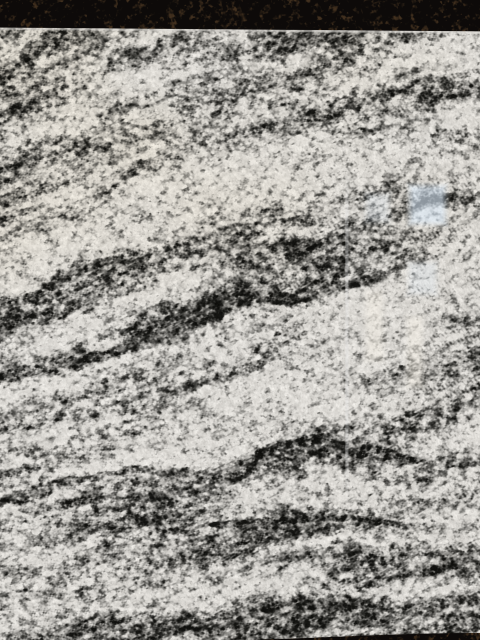
Reproduce this texture procedurally as a Shadertoy shader.

```glsl
// Polished grey-white granite slab with slanting, wavy dark veins.
// Stretched noise and a few curved bands set the mineral density; fine
// grain breaks it into specks. Soft window glints and a dark rim finish it.

float hash(vec2 p) {
    return fract(sin(dot(p, vec2(127.1, 311.7))) * 43758.5453);
}

float noise(vec2 p) {
    vec2 i = floor(p), f = fract(p);
    f = f * f * (3.0 - 2.0 * f);
    return mix(mix(hash(i), hash(i + vec2(1, 0)), f.x),
               mix(hash(i + vec2(0, 1)), hash(i + vec2(1, 1)), f.x), f.y);
}

// Three octaves, each turned so that no lattice direction shows
float grain(vec2 p) {
    mat2 turn = mat2(0.8, 0.6, -0.6, 0.8);
    float sum = 0.38 * noise(p);
    p = turn * p * 1.9 + 13.0;
    sum += 0.36 * noise(p);
    p = turn * p * 1.75 + 29.0;
    return sum + 0.26 * noise(p);
}

// Soft stripe of the given half width around offset zero
float band(float offset, float halfWidth) {
    return 1.0 - smoothstep(0.5, 1.4, abs(offset) / halfWidth);
}

// Fades in at a and out at b
float span(float x, float a, float b) {
    return smoothstep(a - 0.05, a + 0.05, x) * (1.0 - smoothstep(b - 0.05, b + 0.05, x));
}

// Soft upright rectangle of reflected light
float glint(vec2 p, vec2 centre, vec2 halfSize) {
    vec2 d = abs(p - centre) - halfSize;
    return 1.0 - smoothstep(-0.008, 0.008, max(d.x, d.y));
}

// Amount of dark mineral, about 0 in pale bands and 0.9 in veins
float density(vec2 p) {
    float x = p.x;
    float y = p.y + 0.045 * (noise(p * vec2(6, 9)) - 0.5)
                  + 0.018 * (noise(p * vec2(18, 28)) - 0.5)
                  + 0.008 * (noise(p * vec2(55, 75)) - 0.5);

    // Streaks follow the bent flow of the stone
    float flow = y - 0.38 * x + 0.2 * x * x;
    float streak = 0.42 * noise(vec2(x * 4.0, flow * 25.0))
                 + 0.34 * noise(vec2(x * 9.0, flow * 60.0) + 17.0)
                 + 0.24 * noise(vec2(x * 24.0, flow * 125.0) + 41.0);
    float d = 0.45 - 0.07 * smoothstep(0.6, 0.8, y) + 1.3 * (streak - 0.5);

    // Pale bands
    float pale = band(y - 0.58 - 0.55 * x + 0.48 * x * x, 0.045);
    pale = max(pale, band(y - 0.2 - 0.38 * x - 0.15 * x * x,
                          0.025 + 0.04 * smoothstep(0.05, 0.4, x)));
    pale = max(pale, band(y - 0.37 - 0.45 * x + 0.3 * x * x, 0.014));
    pale = max(pale, band(y - 0.24, 0.026) * span(x, 0.35, 0.64));
    pale = max(pale, band(y - 0.04 - 0.1 * x, 0.025) * span(x, 0.12, 0.5));
    d = mix(d, 0.16 + 0.2 * (streak - 0.5), 0.92 * pale);

    // Narrow dark veins
    float vein = 0.85 * band(y - 0.2 - 0.35 * x + 0.32 * x * x, 0.008);
    float arch = x - 0.5;
    vein = max(vein, band(y - 0.2 + 0.35 * arch * arch, 0.006) * span(x, 0.23, 0.65));
    vein = max(vein, 0.8 * band(y - 0.4 - 0.42 * x + 0.26 * x * x, 0.01) * span(x, 0.1, 0.58));
    vein = max(vein, 0.65 * band(y - 0.53 - 0.36 * x + 0.2 * x * x, 0.012) * span(x, 0.0, 0.5));
    return mix(d, 0.84, vein * (0.6 + 0.4 * streak));
}

vec3 granite(vec2 p) {
    // Specks lie slightly flattened along the flow
    vec2 g = mat2(0.96, -0.28, 0.28, 0.96) * p;
    float speck = grain(g * vec2(100, 125));
    float ink = density(p) + 1.5 * (speck - 0.5);
    float dark = pow(smoothstep(0.02, 1.08, ink), 1.1);
    vec3 stone = mix(vec3(0.87, 0.86, 0.84), vec3(0.07, 0.07, 0.06), dark);

    // Crystal mottle, strongest where the stone is pale
    float mottle = grain(p * 150.0 + 31.0) - 0.5;
    stone += 0.22 * mottle * (1.0 - 0.6 * dark);

    // Warm stain in the upper left
    float stain = noise(p * 9.0 + 5.0) * smoothstep(0.45, 0.7, p.y) * (1.0 - p.x);
    return stone * mix(vec3(1), vec3(1.01, 0.995, 0.96), stain);
}

vec3 darkRim(vec2 p) {
    float fleck = grain(p * 110.0);
    return mix(vec3(0.05, 0.04, 0.035), vec3(0.26, 0.19, 0.12), smoothstep(0.52, 0.85, fleck));
}

void mainImage(out vec4 fragColor, in vec2 fragCoord) {
    vec2 p = fragCoord / iResolution.y;
    vec3 color = granite(p);

    // Window reflections on the polish
    vec3 coolLight = vec3(0.88, 0.94, 1.0);
    vec3 warmLight = vec3(0.96, 0.94, 0.9);
    color = mix(color, coolLight, 0.6 * glint(p, vec2(0.668, 0.68), vec2(0.028, 0.03)));
    color = mix(color, coolLight, 0.25 * glint(p, vec2(0.59, 0.675), vec2(0.018, 0.022)));
    color = mix(color, coolLight, 0.25 * glint(p, vec2(0.66, 0.565), vec2(0.022, 0.025)));
    color = mix(color, warmLight, 0.5 * glint(p, vec2(0.585, 0.49), vec2(0.013, 0.055)));
    color = mix(color, warmLight, 0.5 * glint(p, vec2(0.648, 0.45), vec2(0.012, 0.055)));
    float streakLine = 1.0 - smoothstep(0.001, 0.004, abs(p.x - 0.542));
    color = mix(color, vec3(0.93), 0.35 * streakLine * span(p.y, 0.25, 0.7));

    // Bright bevel, then the darker stone beyond the slab
    float topEdge = 0.957 - 0.008 * p.x;
    float bottomEdge = 0.012 * smoothstep(0.3, 0.75, p.x);
    color = mix(color, vec3(0.86, 0.85, 0.83), 0.6 * smoothstep(topEdge - 0.005, topEdge - 0.002, p.y));
    float outside = max(p.y - topEdge, bottomEdge - p.y - 0.001);
    color = mix(color, darkRim(p), smoothstep(-0.001, 0.001, outside));

    fragColor = vec4(clamp(color, 0.0, 1.0), 1.0);
}
```
